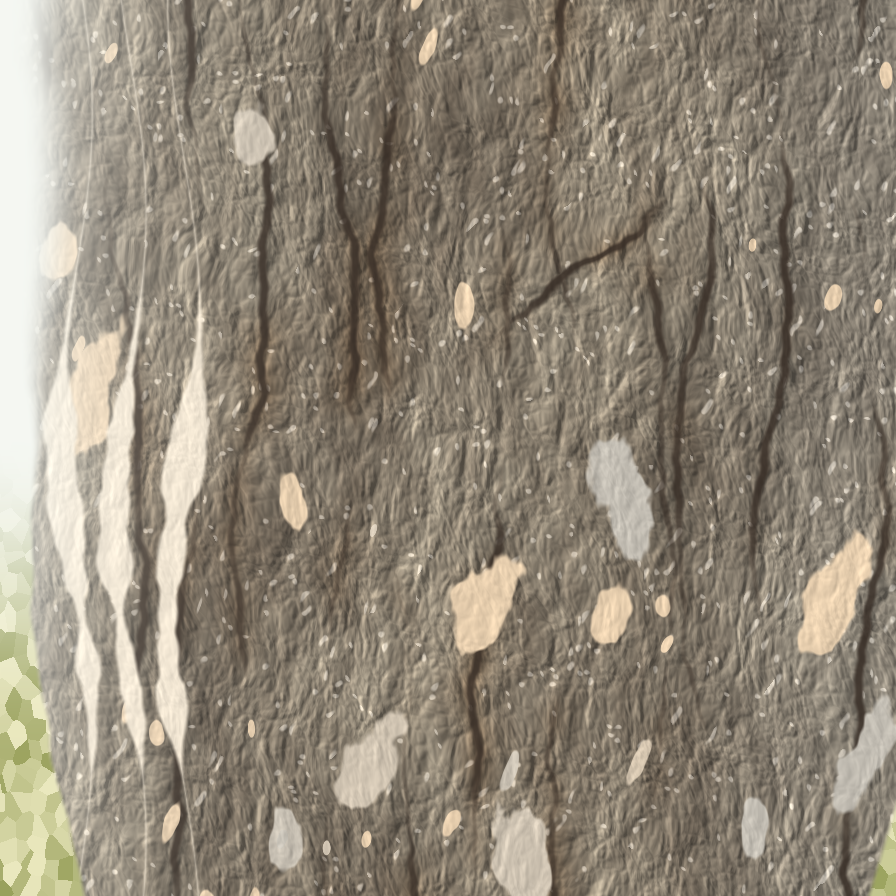
Give the GLSL for this texture, as a Shadertoy shader.

```glsl
#define CRACK_COUNT 12
#define CRACK_WIDTH 0.0055
#define FLAKE_SCALE vec2(24.0, 12.0)
#define RELIEF_DEPTH 0.62
#define HAZE_REACH 0.085
#define DARK_BARK vec3(0.39, 0.35, 0.30)
#define PALE_BARK vec3(0.59, 0.55, 0.48)
#define RUST vec3(0.50, 0.38, 0.26)
#define CREVICE vec3(0.20, 0.16, 0.13)
#define CREAM vec3(0.90, 0.80, 0.67)
#define ASH vec3(0.75, 0.73, 0.69)
#define SKY vec3(0.96, 0.97, 0.95)

vec2 hash2(vec2 p) {
    vec3 q = fract(p.xyx * vec3(0.1031, 0.1030, 0.0973));
    q += dot(q, q.yzx + 33.33);
    return fract((q.xx + q.yz) * q.zy);
}

// Layered sines, roughly -1 to 1
float wave(vec2 p) {
    float sum = 0.0, amp = 0.55;
    for (int i = 0; i < 4; i++) {
        sum += amp * sin(p.x + 1.7 * sin(p.y));
        p = mat2(0.8, 0.6, -0.6, 0.8) * p * 1.9 + 1.3;
        amp *= 0.55;
    }
    return sum;
}

// Cellular noise: nearest distance, second distance, cell value
vec3 cells(vec2 p) {
    vec2 base = floor(p);
    vec3 best = vec3(9.0, 9.0, 0.0);
    for (int j = -1; j <= 1; j++)
    for (int i = -1; i <= 1; i++) {
        vec2 id = base + vec2(i, j);
        vec2 r = hash2(id);
        float d = length(id + r - p);
        if (d < best.x) best = vec3(d, best.x, fract(r.x * 13.0 + r.y * 7.0));
        else best.y = min(best.y, d);
    }
    return best;
}

// Overlapping flakes of bark at several sizes
float relief(vec2 uv) {
    vec2 p = uv + 0.013 * vec2(wave(uv * vec2(15.0, 9.0)), wave(uv * vec2(12.0, 17.0) + 7.0));
    vec2 scale = FLAKE_SCALE;
    float h = 0.0, amp = 0.5;
    for (int i = 0; i < 4; i++) {
        vec3 c = cells(p * scale + float(i) * 5.3);
        h += amp * smoothstep(0.0, 0.55, c.y - c.x) * (0.35 + 0.65 * c.z);
        scale *= 1.9;
        amp *= 0.65;
    }
    return h;
}

// Meandering upright cracks: x = dark core, y = wide groove
vec2 cracks(vec2 uv) {
    vec2 result = vec2(0.0);
    for (int i = 0; i <= CRACK_COUNT; i++) {
        float k = float(i);
        vec2 r = hash2(vec2(k, 3.0));
        float x = (k + 0.2 + 0.6 * r.x) / float(CRACK_COUNT);
        x += 0.018 * sin(uv.y * (5.0 + 4.0 * r.y) + 6.3 * r.x);
        x += 0.009 * wave(vec2(uv.y * 22.0, k * 9.0));
        float d = abs(uv.x - x);
        float strength = smoothstep(-0.45, 0.6, wave(vec2(uv.y * 6.0 + k * 4.0, k * 5.0 + 2.0)));
        // One slanting branch joins the upright ones
        if (i == CRACK_COUNT) {
            d = 0.78 * abs(uv.y - 0.69 - 0.8 * (uv.x - 0.64) - 0.014 * wave(uv * 25.0));
            strength = smoothstep(0.52, 0.62, uv.x) * smoothstep(0.76, 0.70, uv.x);
        }
        float w = CRACK_WIDTH * strength;
        result.x = max(result.x, strength * (1.0 - smoothstep(w * 0.3, w + 0.002, d)));
        result.y = max(result.y, strength * exp(-d / 0.017));
    }
    return result;
}

// Scattered leaning scars: x = coverage, y = tone
vec2 scars(vec2 uv, vec2 grid, float size, float share) {
    vec2 result = vec2(0.0);
    float ragged = 0.36 * wave(uv * vec2(48.0, 36.0));
    for (int j = -1; j <= 1; j++)
    for (int i = -1; i <= 1; i++) {
        vec2 id = floor(uv * grid) + vec2(i, j);
        vec2 r = hash2(id + 11.0), s = hash2(id + 47.0);
        vec2 center = (id + 0.2 + 0.6 * r) / grid;
        if (s.x > share * mix(1.0, 0.2, smoothstep(0.35, 0.72, center.y))) continue;
        vec2 q = uv - center;
        q.x -= (0.55 * r.y - 0.15) * q.y;
        q /= size * mix(0.4, 1.0, s.y) * vec2(1.0, 1.3 + 1.4 * r.x);
        float cover = smoothstep(0.1, -0.1, length(q) - 1.0 + ragged);
        if (cover > result.x) result = vec2(cover, fract(s.x * 17.0));
    }
    return result;
}

// Long bare strips on the lit side
float strips(vec2 uv) {
    float cover = 0.0;
    for (int i = 0; i < 3; i++) {
        float k = float(i);
        float x = 0.085 + 0.06 * k + 0.018 * sin(uv.y * 9.0 + k);
        float span = smoothstep(0.12, 0.24, uv.y) * smoothstep(0.72, 0.5, uv.y);
        float w = span * (0.014 + 0.011 * wave(vec2(uv.y * 17.0, k * 3.0)));
        cover = max(cover, smoothstep(0.003, -0.003, abs(uv.x - x) - w));
    }
    return cover;
}

void mainImage(out vec4 fragColor, in vec2 fragCoord) {
    vec2 uv = fragCoord / iResolution.xy;
    float shade = relief(uv) - relief(uv + vec2(-0.0032, 0.0026));

    // Bark tone, rusty grooves and cool right side
    float tone = 0.5 + 0.38 * wave(uv * vec2(13.0, 6.0)) + 0.22 * wave(uv * vec2(95.0, 38.0));
    vec3 color = mix(DARK_BARK, PALE_BARK, clamp(tone, 0.0, 1.0));
    vec2 crack = cracks(uv);
    color = mix(color, RUST, 0.6 * crack.y * smoothstep(-0.4, 0.7, wave(uv * 8.0 + 4.0)));
    color = mix(color, vec3(0.58, 0.57, 0.54), 0.35 * smoothstep(0.7, 1.0, uv.x));
    color *= 1.0 - 0.22 * crack.y;
    color *= 1.0 + clamp(shade * RELIEF_DEPTH * 2.0, -0.4, 0.5);

    // Glinting chips
    vec3 chip = cells(uv * vec2(85.0, 62.0) + wave(uv * 30.0));
    color += 0.24 * step(0.84, chip.z) * smoothstep(0.34, 0.14, chip.x);
    color = mix(color, CREVICE, 0.85 * crack.x);

    // Bare wood
    vec2 large = scars(uv, vec2(8.0, 5.0), 0.032, 0.55);
    vec2 small = scars(uv + 0.37, vec2(21.0, 15.0), 0.010, 0.25);
    vec2 scar = large.x > small.x ? large : small;
    vec3 wood = mix(CREAM, ASH, smoothstep(0.5, 0.8, scar.y));
    color = mix(color, wood * (1.0 + 0.3 * shade), 0.95 * scar.x);
    color = mix(color, vec3(0.92, 0.87, 0.79) * (1.0 + 0.25 * shade), strips(uv));

    // Haze from the bright side, then the open background
    float haze = exp(-max(uv.x - 0.03, 0.0) / HAZE_REACH) * mix(0.4, 0.85, uv.y);
    color = mix(color, SKY, haze) + 0.025;
    vec3 leaf = cells(uv * vec2(60.0, 45.0));
    vec3 foliage = mix(vec3(0.60, 0.63, 0.36), vec3(0.93, 0.92, 0.76), leaf.z);
    vec3 backdrop = mix(foliage, SKY, smoothstep(0.15, 0.52, uv.y));
    float edge = 0.047 + 0.014 * wave(vec2(uv.y * 8.0, 2.0)) + 0.04 * smoothstep(0.2, 0.0, uv.y);
    float soft = mix(0.004, 0.035, smoothstep(0.4, 0.8, uv.y));
    float trunk = smoothstep(-soft, soft, uv.x - edge);
    trunk *= smoothstep(0.004, -0.004, uv.x - 0.97 - 0.3 * uv.y);
    fragColor = vec4(clamp(mix(backdrop, color, trunk), 0.0, 1.0), 1.0);
}
```
